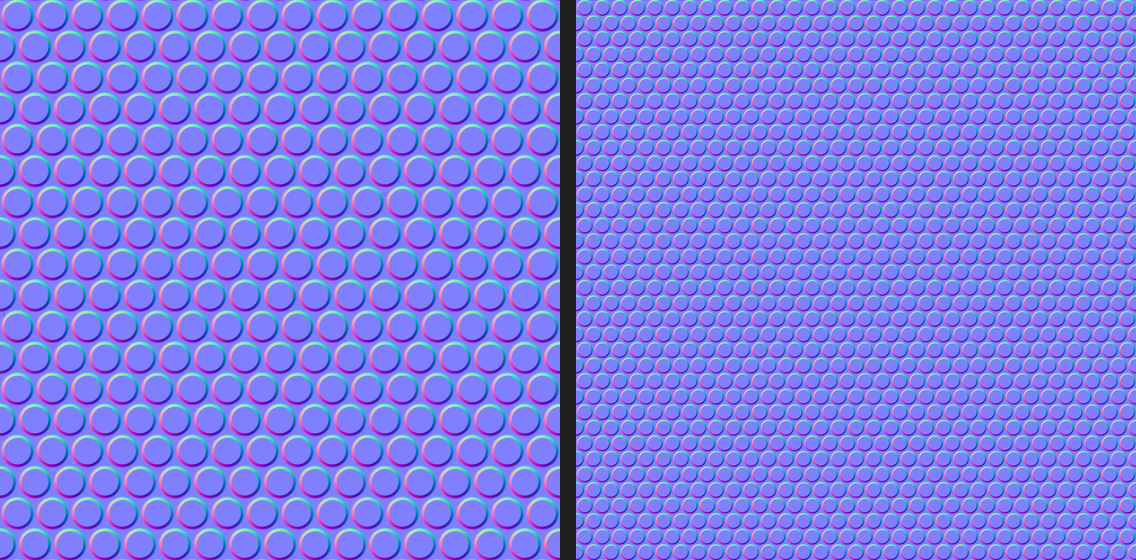
Left, the tile; right, the same tile 2 across and 2 down.
A Shadertoy shader for this texture map:

```glsl
const vec2 DISC_GRID = vec2(16.0, 18.0);   // discs across, rows down
const float TOP_RADIUS = 0.375;            // radii in units of the disc pitch
const float FOOT_RADIUS = 0.475;
const float BEVEL_ANGLE = 1.35;
const float WEAR_CELLS = 20.0;
const float SCRATCH_CELLS = 128.0;

vec2 hash2(vec2 p) {
    vec3 q = fract(p.xyx * vec3(0.1031, 0.1030, 0.0973));
    q += dot(q, q.yzx + 33.33);
    return fract((q.xx + q.yz) * q.zy);
}

// Wrapping cellular noise: offset from the nearest point, border distance, cell id
vec4 cellular(vec2 uv, float cells) {
    vec2 p = uv * cells;
    vec2 base = floor(p);
    vec2 nearest = vec2(0.0);
    float first = 8.0, second = 8.0, id = 0.0;
    for (int y = -1; y <= 1; y++) {
        for (int x = -1; x <= 1; x++) {
            vec2 cell = base + vec2(x, y);
            vec2 wrapped = mod(cell, cells);
            vec2 offset = p - cell - hash2(wrapped);
            float dist = length(offset);
            if (dist < first) {
                second = first;
                first = dist;
                nearest = offset;
                id = hash2(wrapped + 71.0).x;
            } else {
                second = min(second, dist);
            }
        }
    }
    return vec4(nearest, second - first, id);
}

// Offset from the closest disc centre, with every other row shifted by half a pitch
vec2 discOffset(vec2 uv, vec2 grid) {
    vec2 p = uv * grid;
    vec2 nearest = vec2(8.0);
    for (int i = -1; i <= 1; i++) {
        float row = floor(p.y) + float(i);
        float shift = 0.5 * mod(row, 2.0);
        vec2 offset = vec2(fract(p.x - shift + 0.5) - 0.5,
                           (p.y - row - 0.5) * grid.x / grid.y);
        if (dot(offset, offset) < dot(nearest, nearest)) nearest = offset;
    }
    return nearest;
}

// Crisp inner rim, softly rounded foot
float bevelTilt(float radius, float inner, float outer, float pixel) {
    float rise = smoothstep(inner - 0.5 * pixel, inner + 0.5 * pixel + 0.015, radius);
    float fall = 1.0 - smoothstep(outer - 0.06, outer + 0.5 * pixel, radius);
    return rise * fall;
}

// Sparse patches of fine scratches
vec2 wearSlope(vec2 uv, float patchCells, float scratchCells) {
    vec4 spot = cellular(uv, patchCells);
    float area = step(spot.w, 0.16) * (1.0 - smoothstep(0.08, 0.32, length(spot.xy)));
    vec4 crack = cellular(uv, scratchCells);
    float line = 1.0 - smoothstep(0.05, 0.25, crack.z);
    return area * line * crack.xy / max(length(crack.xy), 0.001);
}

void mainImage(out vec4 fragColor, in vec2 fragCoord) {
    vec2 uv = fragCoord / iResolution.xy;
    float pixel = DISC_GRID.x / iResolution.x;

    // Raised discs
    vec2 offset = discOffset(uv, DISC_GRID);
    float radius = length(offset);
    vec2 outward = offset / max(radius, 0.001);
    float angle = BEVEL_ANGLE * bevelTilt(radius, TOP_RADIUS, FOOT_RADIUS, pixel);
    vec3 normal = vec3(vec2(-outward.x, outward.y) * sin(angle), cos(angle));

    // Scratches stay in the gaps
    float gap = smoothstep(FOOT_RADIUS - 0.03, FOOT_RADIUS + 0.01, radius);
    normal.xy += 0.22 * gap * wearSlope(uv, WEAR_CELLS, SCRATCH_CELLS);

    fragColor = vec4(0.5 + 0.5 * normalize(normal), 1.0);
}
```
